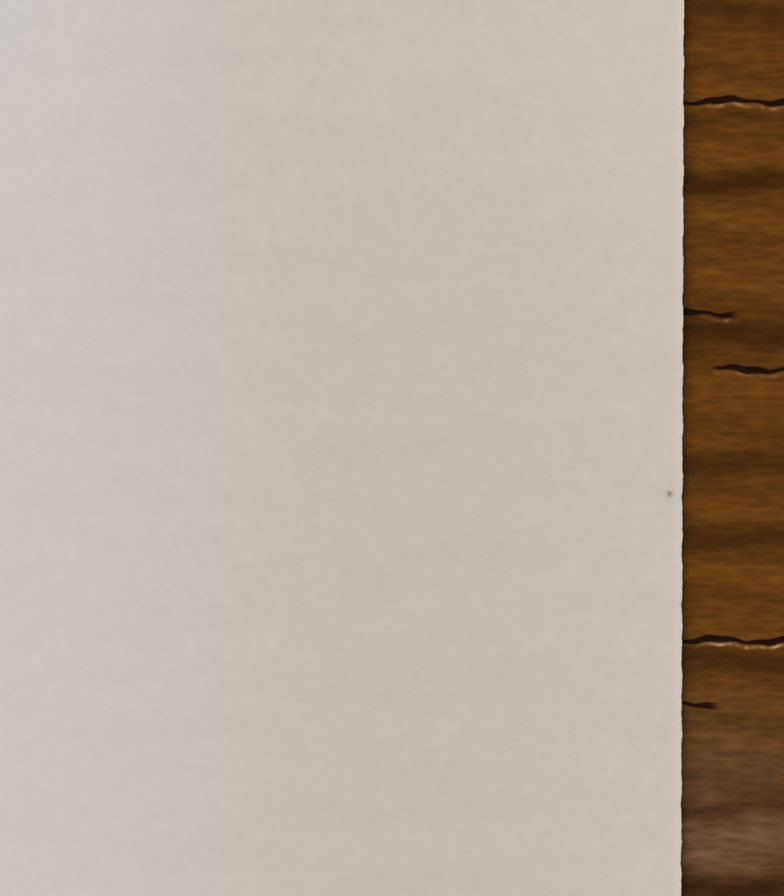
Reproduce this texture procedurally as a Shadertoy shader.

```glsl
const vec3 PAPER_MID = vec3(0.770, 0.735, 0.692);
const vec3 PAPER_LEFT = vec3(0.800, 0.772, 0.738);
const vec3 PAPER_COOL = vec3(0.806, 0.782, 0.772);
const vec3 WOOD_WARM = vec3(0.390, 0.232, 0.080);
const vec3 WOOD_GREY = vec3(0.375, 0.255, 0.165);
const vec3 WOOD_DARK = vec3(0.175, 0.095, 0.040);
const vec3 CRACK_COLOR = vec3(0.085, 0.045, 0.025);
const vec3 GLINT_COLOR = vec3(0.740, 0.560, 0.370);
const float EDGE_BOTTOM = 0.8690;
const float EDGE_TOP = 0.8725;

// Cracks: height, start x, end x, glint strength
const int CRACKS = 5;
const vec4 CRACK[CRACKS] = vec4[](
    vec4(0.887, 0.86, 1.02, 0.60), vec4(0.650, 0.86, 0.945, 0.50),
    vec4(0.588, 0.905, 1.02, 0.28), vec4(0.285, 0.86, 1.02, 0.95),
    vec4(0.214, 0.86, 0.920, 0.10));

// Grain bands: height, half height, darkness (negative is lighter)
const int BANDS = 10;
const vec3 BAND[BANDS] = vec3[](
    vec3(0.985, 0.030, 0.22), vec3(0.870, 0.010, 0.20),
    vec3(0.797, 0.014, 0.42), vec3(0.628, 0.022, 0.45),
    vec3(0.484, 0.016, 0.34), vec3(0.400, 0.016, 0.32),
    vec3(0.262, 0.020, 0.30), vec3(0.098, 0.012, 0.30),
    vec3(0.062, 0.022, -0.20), vec3(0.008, 0.016, 0.50));

vec2 hash2(vec2 p) {
    vec3 q = fract(p.xyx * vec3(0.1031, 0.1030, 0.0973));
    q += dot(q, q.yzx + 33.33);
    return fract((q.xx + q.yz) * q.zy);
}

// Distance to the nearest scattered cell point
float cellular(vec2 p) {
    vec2 cell = floor(p), f = fract(p);
    float nearest = 2.0;
    for (int y = -1; y <= 1; y++)
        for (int x = -1; x <= 1; x++) {
            vec2 o = vec2(x, y);
            vec2 d = o + hash2(cell + o + 50.0) - f;
            nearest = min(nearest, dot(d, d));
        }
    return sqrt(nearest);
}

float layeredSines(vec2 p) {
    float sum = 0.0, amp = 0.5;
    for (int i = 0; i < 5; i++) {
        sum += amp * sin(p.y + 1.7 * sin(p.x + float(i)));
        p = p * vec2(1.45, 1.83) + vec2(1.3, 2.1);
        amp *= 0.68;
    }
    return sum;
}

float bump(float d, float width) {
    return exp(-d * d / (width * width));
}

vec3 paper(vec2 uv, vec2 p) {
    vec3 col = mix(PAPER_LEFT, PAPER_MID, smoothstep(-0.05, 0.48, uv.x));
    float cool = (1.0 - smoothstep(0.0, 0.32, uv.x)) * smoothstep(0.5, 1.0, uv.y);
    col = mix(col, PAPER_COOL, 0.75 * cool);
    col += 0.012 * smoothstep(0.60, 0.86, uv.x);
    col += 0.014 * smoothstep(0.55, 1.0, uv.y) * smoothstep(0.2, 0.5, uv.x);
    // Soft fibre mottling
    col += 0.016 * (cellular(p * vec2(75.0, 90.0)) - 0.5);
    col += 0.010 * (cellular(p * 28.0 + 9.0) - 0.5);
    return col + 0.003 * layeredSines(p * vec2(9.0, 50.0));
}

vec3 wood(vec2 uv, vec2 p, float pixel) {
    float greyness = 1.0 - smoothstep(0.08, 0.30, uv.y);
    vec3 col = mix(WOOD_WARM, WOOD_GREY, greyness);
    float wave = 0.004 * sin(uv.x * 42.0 + uv.y * 17.0);
    for (int i = 0; i < BANDS; i++) {
        float band = BAND[i].z * bump(uv.y + wave - BAND[i].x, BAND[i].y);
        col = mix(col, band > 0.0 ? WOOD_DARK : vec3(0.60, 0.47, 0.35), abs(band) * 1.4);
    }
    // Long grain with short darker pores
    col *= 1.0 + 0.10 * layeredSines(p * vec2(14.0, 95.0));
    col *= 0.90 + 0.22 * cellular(p * vec2(38.0, 150.0));
    for (int i = 0; i < CRACKS; i++) {
        vec4 c = CRACK[i];
        float along = smoothstep(c.y, c.y + 0.012, uv.x) * (1.0 - smoothstep(c.z - 0.018, c.z, uv.x));
        float bend = 0.0022 * sin(uv.x * 58.0 + c.x * 40.0) + 0.0008 * sin(uv.x * 190.0);
        float d = uv.y - c.x - bend;
        float halfWidth = 0.0030 + 0.0012 * sin(uv.x * 75.0 + c.x * 9.0);
        float line = 1.0 - smoothstep(halfWidth - pixel, halfWidth + pixel, abs(d));
        col = mix(col, CRACK_COLOR, 0.85 * line * along);
        // Light caught on the lower lip
        float broken = smoothstep(0.15, 0.75, cellular(vec2(uv.x * 85.0, c.x * 31.0)));
        float glint = bump(d + 0.0058, 0.0022) * smoothstep(0.875, 0.925, uv.x);
        col = mix(col, GLINT_COLOR, c.w * glint * along * (0.3 + 0.7 * broken));
    }
    return col;
}

void mainImage(out vec4 fragColor, in vec2 fragCoord) {
    vec2 uv = fragCoord / iResolution.xy;
    vec2 p = fragCoord / iResolution.y;
    float pixel = 1.0 / iResolution.y;

    // Slightly leaning, rough cut edge
    float edge = mix(EDGE_BOTTOM, EDGE_TOP, uv.y);
    edge += 0.0009 * layeredSines(vec2(3.0, uv.y * 110.0));
    float d = uv.x - edge;

    vec3 sheet = paper(uv, p) + 0.022 * bump(d + 0.005, 0.005);
    float speck = length((uv - vec2(0.854, 0.449)) * vec2(0.875, 1.0));
    sheet = mix(sheet, vec3(0.46, 0.39, 0.34), 0.7 * bump(speck, 0.0032));

    vec3 board = wood(uv, p, pixel);
    board *= 1.0 - 0.45 * exp(-max(d, 0.0) / 0.006);

    float cover = smoothstep(-1.2 * pixel, 1.2 * pixel, d);
    fragColor = vec4(clamp(mix(sheet, board, cover), 0.0, 1.0), 1.0);
}
```
